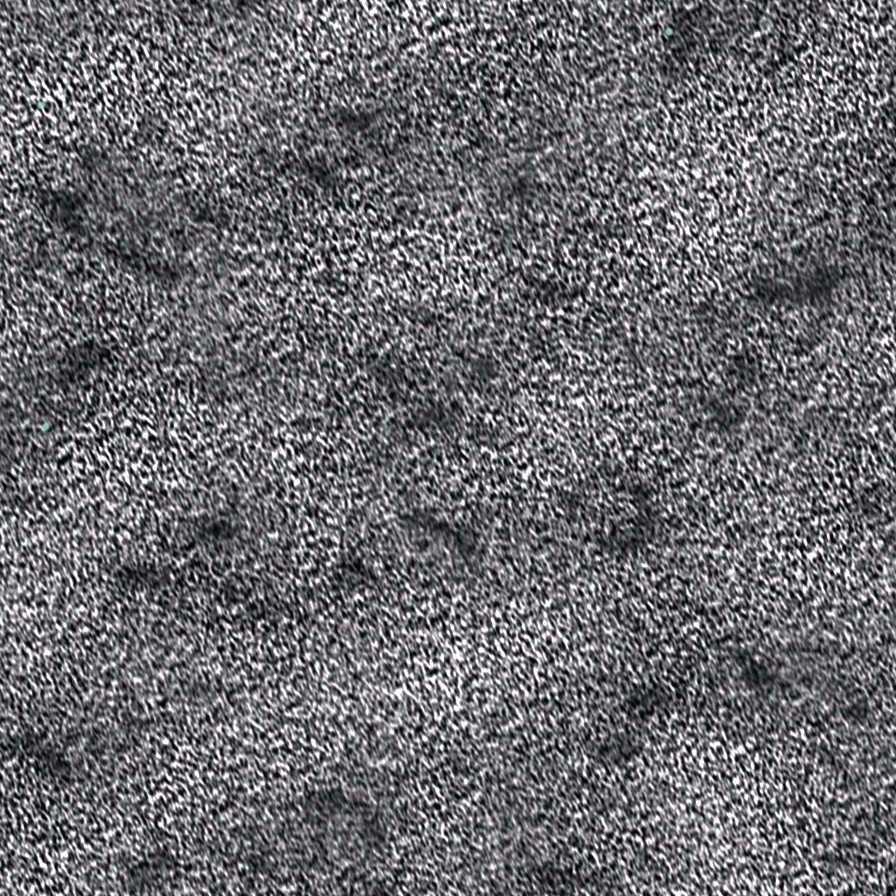
Give the GLSL for this texture, as a Shadertoy shader.

```glsl
// Rough grey stone: fine slanted black and white grain with soft dark blotches.

const float GRAIN_ANGLE = 0.54;                   // lean from vertical, radians
const float ANGLE_SPREAD = 0.18;                  // turn between the grain layers
const vec2 COARSE_GRAIN = vec2(212.0, 104.0);     // cells across and along the grain
const vec2 FINE_GRAIN = vec2(280.0, 150.0);
const vec2 CLUMP_SCALE = vec2(52.0, 64.0);
const vec2 PIT_SCALE = vec2(17.0, 27.0);
const vec2 BLOTCH_SCALE = vec2(4.5, 7.0);
const float GRAIN_AMOUNT = 0.92;
const float CLUMP_AMOUNT = 0.25;
const float BLOTCH_AMOUNT = 0.16;
const float PIT_DEPTH = 0.95;
const float CONTRAST_DRIFT = 0.12;
const vec3 TONE_CURVE = vec3(0.413, 0.23, 0.026); // middle, slope, highlight lift
const vec3 STONE_TINT = vec3(-0.002, -0.003, 0.016);
const vec3 PINK_TEAL = vec3(0.011, -0.007, -0.001);
const vec3 GLINT_COLOR = vec3(0.66, 0.92, 0.86);
const float GLINT_CELLS = 11.0;
const float GLINT_CHANCE = 0.015;
const float GLINT_RADIUS = 0.005;
const float NOISE_DEVIATION = 0.21;               // spread of raw gradient noise

// Integer hash of a lattice point, two values in 0..1
vec2 hash2(vec2 cell, uint seed) {
    uvec2 q = uvec2(ivec2(cell)) * uvec2(1597u, 3571u);
    uint h = (q.x ^ (q.y << 9)) + q.y + seed * 7919u;
    h = (h ^ (h >> 16)) * 73244475u;
    h = (h ^ (h >> 15)) * 73244475u;
    h ^= h >> 16;
    return vec2(h & 65535u, h >> 16) / 65535.0;
}

float cornerSlope(vec2 cell, vec2 offset, uint seed) {
    float angle = 6.28319 * hash2(cell, seed).x;
    return dot(vec2(cos(angle), sin(angle)), offset);
}

// Gradient noise scaled to unit deviation
float noise(vec2 p, uint seed) {
    vec2 i = floor(p), f = p - i;
    vec2 w = f * f * f * (f * (f * 6.0 - 15.0) + 10.0);
    vec2 e = vec2(1.0, 0.0);
    float low = mix(cornerSlope(i, f, seed), cornerSlope(i + e.xy, f - e.xy, seed), w.x);
    float high = mix(cornerSlope(i + e.yx, f - e.yx, seed), cornerSlope(i + e.xx, f - e.xx, seed), w.x);
    return mix(low, high, w.y) / NOISE_DEVIATION;
}

vec2 rotate(vec2 p, float angle) {
    float c = cos(angle), s = sin(angle);
    return vec2(c * p.x + s * p.y, c * p.y - s * p.x);
}

// Two stretched layers at slightly different angles hide the lattice
float slantedGrain(vec2 uv) {
    float coarse = noise(rotate(uv, GRAIN_ANGLE) * COARSE_GRAIN, 1u);
    float fine = noise(rotate(uv, GRAIN_ANGLE - ANGLE_SPREAD) * FINE_GRAIN, 2u);
    return 0.78 * coarse + 0.63 * fine;
}

// Rare pale specks, one candidate per cell
float glint(vec2 uv) {
    vec2 p = uv * GLINT_CELLS, cell = floor(p);
    vec2 center = (cell + 0.2 + 0.6 * hash2(cell, 11u)) / GLINT_CELLS;
    float present = step(hash2(cell, 12u).x, GLINT_CHANCE);
    return present * (1.0 - smoothstep(0.4, 1.2, length(uv - center) / GLINT_RADIUS));
}

void mainImage(out vec4 fragColor, in vec2 fragCoord) {
    vec2 uv = fragCoord / iResolution.y;

    // Broad light and dark areas, and the pits inside them
    vec2 tilted = rotate(uv, 0.35);
    float blotch = noise(tilted * BLOTCH_SCALE, 3u);
    float clump = noise(uv * CLUMP_SCALE, 4u);
    float pitField = noise(rotate(uv, -0.3) * PIT_SCALE, 5u) - 0.45 * blotch + 0.4 * clump;
    float pit = smoothstep(1.2, 2.6, pitField);

    // Grain contrast drifts from patch to patch and fades in the pits
    float drift = noise(tilted * 8.0, 6u) + 0.5 * blotch;
    float contrast = clamp(1.0 + CONTRAST_DRIFT * drift, 0.65, 1.3) * (1.0 - 0.35 * pit);
    float height = GRAIN_AMOUNT * contrast * slantedGrain(uv)
                 + CLUMP_AMOUNT * clump + BLOTCH_AMOUNT * blotch - PIT_DEPTH * pit;

    // Tone curve, then a cool cast with pink lights and teal shadows
    float tone = TONE_CURVE.x + height * (TONE_CURVE.y + TONE_CURVE.z * height);
    float warmth = 0.45 * clamp(height, -1.5, 2.0) + 0.7 * noise(uv * 75.0, 7u);
    vec3 color = vec3(clamp(tone, 0.03, 0.98)) + STONE_TINT + PINK_TEAL * warmth;

    color = mix(color, GLINT_COLOR, 0.8 * glint(uv));
    fragColor = vec4(clamp(color, 0.0, 1.0), 1.0);
}
```
